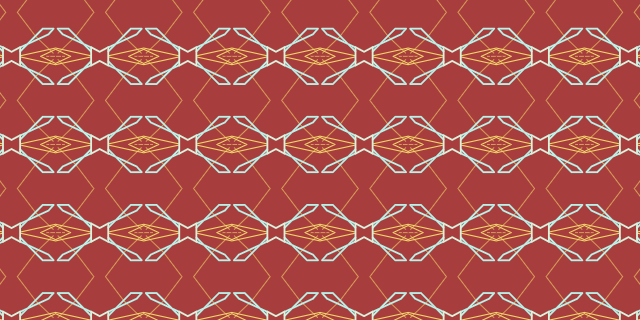
Give the GLSL for this pattern, as a WebGL 2 fragment shader.

```glsl
#version 300 es
precision highp float;

#define CELL 0.2754            // repeat size, as a share of canvas height
#define CENTER vec2(0.0, 0.5485) // one motif center, x measured from mid canvas
#define SPAN 106.0             // drawing units per repeat
#define BOLD 1.1               // half widths, in drawing units
#define MEDIUM 0.65
#define FINE 0.38
#define RED vec3(0.66, 0.24, 0.24)
#define GOLD vec3(0.95, 0.84, 0.41)
#define AQUA vec3(0.72, 0.95, 0.91)
#define CREAM vec3(0.85, 0.95, 0.87)

uniform vec2 u_resolution;
out vec4 fragColor;

float segment(vec2 p, vec2 a, vec2 b) {
    vec2 pa = p - a, ba = b - a;
    return length(pa - ba * clamp(dot(pa, ba) / dot(ba, ba), 0.0, 1.0));
}

// Coverage of a line; lines thinner than a pixel fade instead of vanishing
float stroke(float dist, float halfWidth, float pixel) {
    float w = max(halfWidth, 0.5 * pixel);
    float edge = clamp((w - dist) / pixel + 0.5, 0.0, 1.0);
    return edge * min(1.0, 2.0 * halfWidth / pixel);
}

// Fine hexagonal net linking the rows
float netDistance(vec2 q) {
    float inner = segment(q, vec2(3.0, 4.0), vec2(24.0, 24.0));
    return min(inner, segment(q, vec2(24.0, 24.0), vec2(46.0, 53.0)));
}

// Nested diamonds in the heart of the motif
float diamondDistance(vec2 q) {
    float wide = segment(q, vec2(42.0, 0.8), vec2(0.0, 10.0));
    return min(wide, segment(q, vec2(18.0, 0.0), vec2(0.0, 8.5)));
}

// Split lens with flat caps and crossing sides
float lensDistance(vec2 q) {
    float d = segment(q, vec2(2.5, 33.3), vec2(15.5, 33.3));
    d = min(d, segment(q, vec2(15.5, 33.3), vec2(42.5, 6.0)));
    d = min(d, segment(q, vec2(2.5, 33.3), vec2(8.5, 26.5)));
    return min(d, segment(q, vec2(8.5, 26.5), vec2(42.5, 10.8)));
}

// Bow tie joining neighboring lenses
float bowDistance(vec2 q) {
    float side = segment(q, vec2(42.7, 0.0), vec2(42.7, 11.0));
    return min(side, segment(q, vec2(42.7, 11.0), vec2(53.0, 5.5)));
}

void main() {
    vec2 uv = (gl_FragCoord.xy - vec2(0.5 * u_resolution.x, 0.0)) / u_resolution.y;
    vec2 cell = fract((uv - CENTER) / CELL + 0.5) - 0.5;
    vec2 q = abs(cell) * SPAN;
    float pixel = SPAN / (CELL * u_resolution.y);

    // Gold lines lie beneath
    vec3 color = mix(RED, GOLD, stroke(netDistance(q), FINE, pixel));
    color = mix(color, GOLD, stroke(diamondDistance(q), MEDIUM, pixel));

    // Short dashes along the middle
    float dash = max(q.y, abs(mod(q.x, 7.0) - 3.5) - 2.2);
    dash = max(dash, q.x - 10.5);
    color = mix(color, GOLD, stroke(dash, FINE, pixel));

    // Pale frame on top
    color = mix(color, AQUA, stroke(lensDistance(q), BOLD, pixel));
    color = mix(color, CREAM, stroke(bowDistance(q), BOLD, pixel));

    fragColor = vec4(color, 1.0);
}
```
